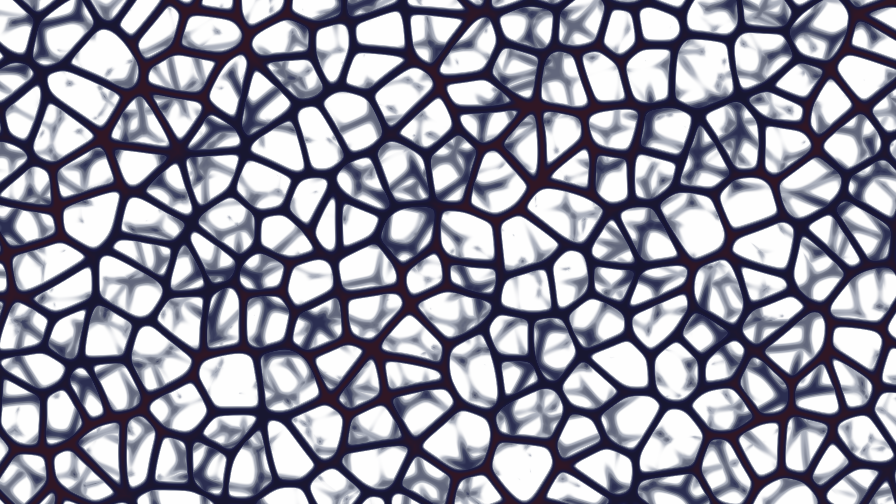
A WebGL 2 fragment shader for this pattern:

```glsl
#version 300 es
precision highp float;

uniform vec2 u_resolution;
out vec4 fragColor;

// Palette, dark to light
const vec3 MAROON = vec3(0.19, 0.09, 0.145);
const vec3 INK    = vec3(0.095, 0.09, 0.19);
const vec3 NAVY   = vec3(0.10, 0.10, 0.25);
const vec3 SLATE  = vec3(0.24, 0.26, 0.38);
const vec3 STEEL  = vec3(0.43, 0.45, 0.52);
const vec3 MIST   = vec3(0.67, 0.69, 0.74);
const vec3 PAPER  = vec3(0.995);

// Foam shape, in units of one cell
const float CELLS_PER_HEIGHT = 10.2;
const float JITTER = 1.0;
const float CORNER_ROUNDING = 0.055;
const float STRUT_CORE = 0.045;
const float STRUT_RIM = 0.095;
const float RIM_LIGHT = 0.05;
const vec2 LIGHT_DIR = vec2(-0.25, 0.97);

// Hidden layers
const int BACK_LAYERS = 2;
const float BACK_SCALE = 1.12;
const float BACK_BLUR = 0.14;
const float BACK_STRENGTH = 0.85;
const float BACK_FALLOFF = 0.3;

struct Foam {
    float wall;    // rounded distance to the nearest cell wall
    float joint;   // zero where three cells meet
    vec2 outward;  // direction towards that wall
};

vec2 hash2(vec2 p) {
    vec3 q = fract(p.xyx * vec3(0.1031, 0.1030, 0.0973));
    q += dot(q, q.yzx + 33.33);
    return fract((q.xx + q.yz) * q.zy);
}

vec2 seedPoint(vec2 cell) {
    return cell + 0.5 + JITTER * (hash2(cell + 71.0) - 0.5);
}

// Layered sines, about -1 to 1
float waves(vec2 p) {
    float a = sin(p.x * 1.1 + 1.7 * sin(p.y * 0.7));
    float b = sin(p.y * 1.3 + 1.9 * sin(p.x * 0.6 + 2.0));
    float c = sin(dot(p, vec2(1.9, -1.6)) + a);
    return (a + b + c) / 3.0;
}

Foam foam(vec2 p) {
    vec2 base = floor(p);
    vec2 home = base;
    vec2 toHome = vec2(9.0);
    for (int y = -1; y <= 1; y++)
    for (int x = -1; x <= 1; x++) {
        vec2 cell = base + vec2(x, y);
        vec2 toSeed = seedPoint(cell) - p;
        if (dot(toSeed, toSeed) < dot(toHome, toHome)) {
            toHome = toSeed;
            home = cell;
        }
    }

    // Blend all wall distances so that the holes get round corners
    float total = 1e-9, second = 9.0, third = 9.0;
    vec2 direction = vec2(0.0);
    for (int y = -2; y <= 2; y++)
    for (int x = -2; x <= 2; x++) {
        if (x == 0 && y == 0) continue;
        vec2 toSeed = seedPoint(home + vec2(x, y)) - p;
        vec2 normal = normalize(toSeed - toHome);
        float weight = exp(-dot(0.5 * (toSeed + toHome), normal) / CORNER_ROUNDING);
        total += weight;
        direction += weight * normal;
        float reach = length(toSeed);
        third = min(third, max(second, reach));
        second = min(second, reach);
    }
    return Foam(-CORNER_ROUNDING * log(total), third - length(toHome), direction / total);
}

// Maps 0 (solid) to 1 (empty) onto the palette
vec3 toneRamp(float t) {
    vec3 color = mix(NAVY, SLATE, smoothstep(0.0, 0.3, t));
    color = mix(color, STEEL, smoothstep(0.3, 0.52, t));
    color = mix(color, MIST, smoothstep(0.52, 0.76, t));
    return mix(color, PAPER, smoothstep(0.76, 0.97, t));
}

void main() {
    vec2 p = gl_FragCoord.xy / u_resolution.y * CELLS_PER_HEIGHT;
    p += 0.05 * vec2(sin(p.y * 2.3), sin(p.x * 2.1));

    // Sharp front net, lit from above
    Foam front = foam(p);
    float relief = waves(p * 0.75);
    float core = STRUT_CORE + 0.015 * relief;
    float lit = max(dot(-front.outward, LIGHT_DIR), 0.0);
    float rim = STRUT_RIM + 0.015 * relief + RIM_LIGHT * lit;
    float tone = smoothstep(core, rim, front.wall);

    // Blurred deeper nets that show around some joints
    for (int i = 1; i <= BACK_LAYERS; i++) {
        float depth = float(i);
        vec2 q = p * (1.0 + (BACK_SCALE - 1.0) * depth) + depth * vec2(37.3, 19.7);
        Foam back = foam(q);
        float cover = 1.0 - smoothstep(0.0, 0.03 + BACK_BLUR, back.wall);
        float nearness = waves(q * 1.1) + 0.7 * exp(-4.0 * back.joint);
        float presence = smoothstep(-0.15, 1.0, nearness);
        float strength = BACK_STRENGTH - BACK_FALLOFF * (depth - 1.0);
        tone = min(tone, 1.0 - cover * presence * strength);
    }

    // Dark ridge of each strut, warm on raised parts and joints
    float ridge = 1.0 - smoothstep(0.0, core + 0.015, front.wall);
    float warmth = smoothstep(-0.1, 0.9, relief + 0.45 * exp(-5.0 * front.joint));
    vec3 color = toneRamp(tone);
    color = mix(color, mix(INK, MAROON, warmth), ridge);
    fragColor = vec4(color, 1.0);
}
```
